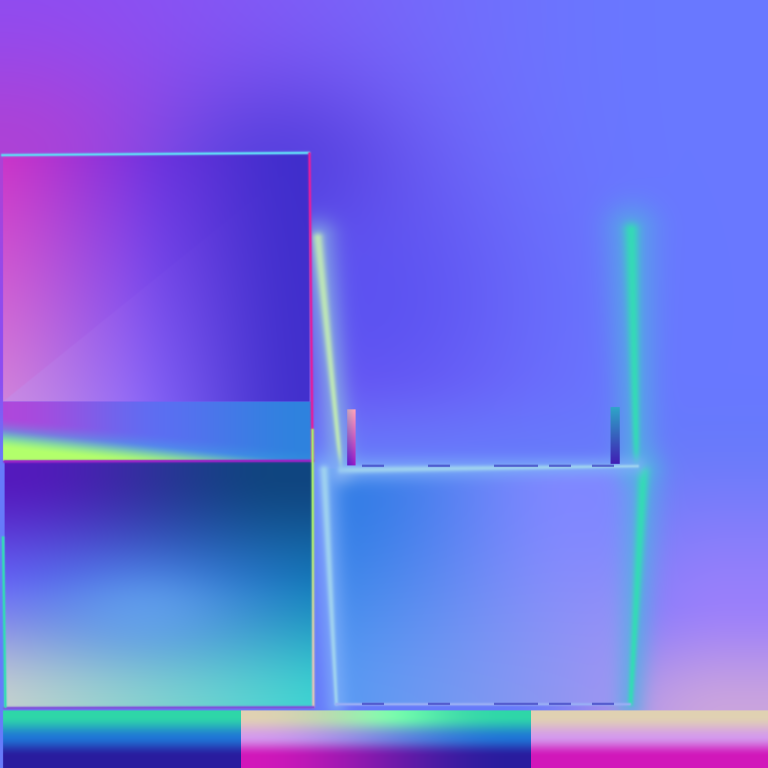
This texture map is drawn by a Shadertoy shader. Its source:

```glsl
// Draws a normal-map style atlas: gradient panels, a glowing tray and a tiled strip.

float hash(float n) { return fract(sin(n * 127.1) * 43758.5); }

float box(vec2 p, vec2 lo, vec2 hi) {
    vec2 m = smoothstep(lo - 0.001, lo + 0.001, p) * smoothstep(-hi - 0.001, -hi + 0.001, -p);
    return m.x * m.y;
}

float spot(vec2 p, vec2 center, vec2 size) {
    vec2 q = (p - center) / size;
    return exp(-dot(q, q));
}

// Soft line whose radius runs from ra at a to rb at b.
float stroke(vec2 p, vec2 a, vec2 b, float ra, float rb) {
    vec2 ab = b - a;
    float t = clamp(dot(p - a, ab) / dot(ab, ab), 0.0, 1.0);
    float d = length(p - a - ab * t) / mix(ra, rb, t);
    return exp(-d * d);
}

void seam(inout vec3 c, vec2 p, vec2 a, vec2 b, vec3 tint) {
    c = mix(c, tint, stroke(p, a, b, 0.002, 0.002));
}

// Tapered bright core inside a wide bluish halo.
void glow(inout vec3 c, vec2 p, vec2 a, vec2 b, float r, vec3 tint) {
    vec3 halo = mix(tint, vec3(0.4, 0.58, 1.0), 0.6);
    c = mix(c, halo, 0.7 * stroke(p, a, b, r * 3.5, r * 2.5));
    c = mix(c, tint, 0.95 * stroke(p, a, b, r, r * 0.45));
}

vec3 backdrop(vec2 p) {
    vec3 c = mix(vec3(0.55, 0.3, 0.95), vec3(0.41, 0.47, 1.0), smoothstep(0.0, 0.9, p.x));
    c = mix(c, vec3(0.7, 0.25, 0.82), 0.85 * spot(p, vec2(0.0, 0.8), vec2(0.22, 0.14)));
    c = mix(c, vec3(0.31, 0.22, 0.84), 0.85 * spot(p, vec2(0.37, 0.77), vec2(0.16, 0.13)));
    c = mix(c, vec3(0.34, 0.31, 0.94), 0.8 * spot(p, vec2(0.48, 0.6), vec2(0.2, 0.18)));
    c = mix(vec3(0.4, 0.48, 0.98), c, smoothstep(0.38, 0.52, p.y));
    float right = smoothstep(0.65, 0.95, p.x);
    c = mix(c, vec3(0.61, 0.5, 0.98), right * (1.0 - smoothstep(0.18, 0.46, p.y)));
    return mix(c, vec3(0.79, 0.64, 0.87), right * (1.0 - smoothstep(0.07, 0.22, p.y)));
}

vec3 upperPanel(vec2 q) {
    vec3 left = mix(vec3(0.83, 0.52, 0.85), vec3(0.81, 0.2, 0.78), q.y);
    vec3 middle = mix(vec3(0.52, 0.38, 0.98), vec3(0.45, 0.2, 0.88), q.y);
    vec3 c = mix(left, middle, smoothstep(-0.1, 0.58, q.x));
    c = mix(c, vec3(0.25, 0.18, 0.8), smoothstep(0.35, 1.0, q.x));
    // Faint diagonal crease.
    float below = smoothstep(-0.006, 0.006, q.x - q.y);
    return mix(c, vec3(0.72, 0.6, 0.96), 0.35 * below * exp(-3.0 * q.x) * (1.0 - q.y));
}

vec3 bandPanel(vec2 q) {
    vec3 c = mix(vec3(0.68, 0.28, 0.86), vec3(0.36, 0.43, 0.95), smoothstep(0.0, 0.55, q.x));
    c = mix(c, vec3(0.18, 0.51, 0.87), smoothstep(0.45, 1.0, q.x));
    float h = q.y + 0.55 * q.x;
    c = mix(c, vec3(0.25, 0.75, 0.88), (1.0 - smoothstep(0.25, 0.75, h)) * (1.0 - 0.6 * q.x));
    return mix(c, vec3(0.7, 1.0, 0.42), 1.0 - smoothstep(0.2, 0.55, h));
}

vec3 lowerPanel(vec2 q) {
    vec3 top = mix(vec3(0.33, 0.1, 0.74), vec3(0.06, 0.27, 0.5), smoothstep(0.0, 0.9, q.x));
    vec3 middle = mix(vec3(0.39, 0.4, 0.97), vec3(0.08, 0.48, 0.74), q.x);
    vec3 bottom = mix(vec3(0.76, 0.81, 0.81), vec3(0.24, 0.82, 0.82), q.x);
    vec3 c = mix(mix(bottom, middle, smoothstep(0.0, 0.58, q.y)), top, smoothstep(0.42, 0.95, q.y));
    return mix(c, vec3(0.42, 0.68, 0.96), 0.55 * spot(q, vec2(0.46, 0.4), vec2(0.28, 0.18)));
}

// Three tiles, each fading from a bright rim to a deep base.
vec3 strip(vec2 p) {
    float warm = step(0.314, p.x) * max(1.0 - smoothstep(0.32, 0.67, p.x), step(0.691, p.x));
    float h = p.y / 0.075;
    vec3 rim = mix(vec3(0.18, 0.84, 0.66), vec3(0.88, 0.82, 0.7), warm);
    rim.g += 0.15 * spot(p, vec2(0.51, 0.075), vec2(0.07));
    vec3 middle = mix(vec3(0.12, 0.46, 0.84), vec3(0.83, 0.6, 0.93), warm);
    vec3 base = mix(vec3(0.16, 0.11, 0.62), vec3(0.82, 0.09, 0.73), warm);
    return mix(mix(base, middle, smoothstep(0.2, 0.55, h)), rim, smoothstep(0.5, 0.9, h));
}

// Blends a panel over the rectangle from lo to hi.
#define PANEL(f, lo, hi) c = mix(c, f((p - lo) / (hi - lo)), box(p, lo, hi))

void mainImage(out vec4 fragColor, in vec2 fragCoord) {
    vec2 p = fragCoord / iResolution.xy;
    vec3 c = backdrop(p);

    // Tray front, narrowing towards its base.
    vec2 q = (p - vec2(0.43, 0.083)) / vec2(0.4, 0.307);
    vec3 front = mix(vec3(0.2, 0.49, 0.9), vec3(0.5, 0.53, 1.0), smoothstep(0.0, 0.8, q.x));
    front = mix(mix(vec3(0.33, 0.6, 0.95), vec3(0.64, 0.58, 0.95), q.x), front, smoothstep(0.0, 0.9, q.y));
    vec2 inset = vec2(0.017 * (1.0 - q.y), 0.0);
    c = mix(c, front, box(p, vec2(0.422, 0.083) + inset, vec2(0.837, 0.39) - inset));

    // Luminous tray edges.
    vec3 green = vec3(0.2, 0.86, 0.71), ice = vec3(0.62, 0.82, 0.94);
    glow(c, p, vec2(0.822, 0.7), vec2(0.829, 0.394), 0.01, green);
    glow(c, p, vec2(0.838, 0.385), vec2(0.821, 0.084), 0.008, green);
    glow(c, p, vec2(0.414, 0.69), vec2(0.444, 0.389), 0.007, vec3(0.74, 0.9, 0.72));
    glow(c, p, vec2(0.444, 0.388), vec2(0.83, 0.393), 0.005, ice);
    glow(c, p, vec2(0.422, 0.388), vec2(0.438, 0.084), 0.006, ice);
    seam(c, p, vec2(0.438, 0.083), vec2(0.82, 0.083), vec3(0.6, 0.68, 0.96));

    // Broken dark dashes along rim and base.
    float dash = step(0.62, hash(floor(p.x * 70.0)));
    float rows = box(p, vec2(0.45, 0.392), vec2(0.81, 0.395)) + box(p, vec2(0.46, 0.082), vec2(0.82, 0.085));
    c = mix(c, vec3(0.22, 0.23, 0.75), 0.7 * dash * rows);

    // Two small posts.
    float rise = clamp((p.y - 0.394) / 0.075, 0.0, 1.0);
    vec3 pink = mix(vec3(0.5, 0.1, 0.78), vec3(0.93, 0.65, 0.72), rise);
    pink.r += 25.0 * (p.x - 0.458);
    c = mix(c, pink, box(p, vec2(0.452, 0.394), vec2(0.463, 0.467)));
    vec3 teal = mix(vec3(0.25, 0.1, 0.7), vec3(0.18, 0.64, 0.78), rise);
    c = mix(c, teal, box(p, vec2(0.795, 0.396), vec2(0.807, 0.47)));

    // Left stack and bottom strip.
    PANEL(upperPanel, vec2(0.004, 0.477), vec2(0.403, 0.799));
    PANEL(bandPanel, vec2(0.004, 0.4), vec2(0.406, 0.477));
    PANEL(lowerPanel, vec2(0.006, 0.078), vec2(0.407, 0.4));
    c = mix(c, strip(p), box(p, vec2(0.004, -0.1), vec2(1.1, 0.075)));

    // Thin coloured seams.
    seam(c, p, vec2(0.003, 0.798), vec2(0.402, 0.801), vec3(0.38, 0.84, 0.96));
    seam(c, p, vec2(0.403, 0.8), vec2(0.407, 0.4), vec3(0.88, 0.12, 0.62));
    seam(c, p, vec2(0.006, 0.399), vec2(0.407, 0.4), vec3(0.6, 0.14, 0.78));
    vec3 side = mix(vec3(0.85, 0.78, 0.72), vec3(0.66, 0.92, 0.42), smoothstep(0.12, 0.33, p.y));
    seam(c, p, vec2(0.407, 0.44), vec2(0.408, 0.08), side);
    seam(c, p, vec2(0.006, 0.078), vec2(0.408, 0.079), vec3(0.5, 0.32, 0.86));
    seam(c, p, vec2(0.004, 0.3), vec2(0.007, 0.08), green);
    fragColor = vec4(c, 1.0);
}
```
